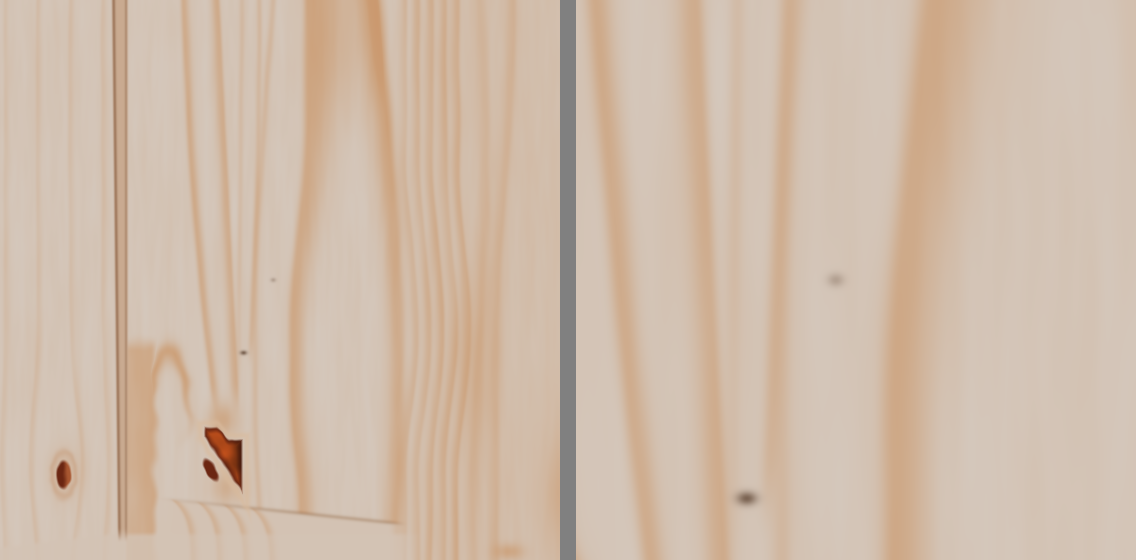
Left, the full canvas; right, a detail of the centre.
Give the GLSL for this texture, as a Shadertoy shader.

```glsl
// Pale pine boards: a narrow plank, a seam and a wide plank with amber grain,
// two knots, a resin stain and a rail at the bottom. Features add to one
// stain amount, which a cream-to-amber ramp turns into colour.

vec2 gradientAt(vec2 cell) {
    vec2 h = vec2(dot(cell, vec2(127.1, 311.7)), dot(cell, vec2(269.5, 183.3)));
    return fract(sin(h) * 43758.5) * 2.0 - 1.0;
}

float noise(vec2 p) {
    vec2 i = floor(p), f = fract(p), u = f * f * (3.0 - 2.0 * f), e = vec2(1, 0);
    float low = mix(dot(gradientAt(i), f), dot(gradientAt(i + e), f - e), u.x);
    float high = mix(dot(gradientAt(i + e.yx), f - e.yx), dot(gradientAt(i + 1.0), f - 1.0), u.x);
    return mix(low, high, u.y);
}

float bell(float x, float w) { return exp(-x * x / (w * w)); }

// Growth ring: crisp on its negative side, soft on the other
float ring(float x, float crisp, float soft) { return bell(x, x < 0.0 ? crisp : soft); }

float blob(vec2 p, float x, float y, float rx, float ry) {
    return bell(length((p - vec2(x, y)) / vec2(rx, ry)), 1.0);
}

float leftPlank(vec2 p) {
    float s = 0.4 * blob(p, 0.113, 0.153, 0.028, 0.04);
    for (int i = 0; i < 4; i++) {
        float away = 0.058 * float(i) - 0.103;
        float bow = sign(away) * 0.025 * exp(-12.0 * abs(away)) * bell(p.y - 0.18, 0.13);
        s += 0.22 * ring(p.x - 0.113 - away - bow, 0.004, 0.007);
    }
    return s;
}

float widePlank(vec2 p) {
    float x = p.x, d = 1.0 - p.y;
    // Two strong rings above the large knot, faint ones beside them
    float s = ring(x - 0.328 - 0.03 * d - 0.065 * d * d, 0.006, 0.009);
    s = 0.62 * (s + ring(0.388 + 0.049 * d - x, 0.005, 0.011)) * smoothstep(0.75, 0.68, d);
    s += 0.28 * bell(x - 0.432 + 0.008 * d, 0.005) * smoothstep(0.8, 0.4, d);
    s += 0.33 * bell(x - 0.463 + 0.04 * d * d, 0.005) * smoothstep(0.66, 0.6, d);
    s += 0.33 * bell(x - 0.488 + 0.032 * sin(2.5 * d), 0.006);
    // Broad amber bands round the pale centre
    float left = 0.551 - 0.028 * smoothstep(0.2, 0.62, d) + 0.016 * smoothstep(0.68, 0.9, d);
    float right = 0.67 + 0.042 * sin(2.35 * d), high = smoothstep(0.65, 0.0, d);
    s += 0.7 * ring(x - left, 0.009, 0.02 + 0.03 * high);
    s += (0.6 + 0.35 * high) * ring(right - x, 0.012, 0.02 + 0.008 * high);
    s += 0.3 * bell(x - 0.61, 0.06) * smoothstep(0.3, 0.06, d);
    // Close wavy rings
    float bow = 0.02 * smoothstep(0.3, 0.58, d) - 0.022 * smoothstep(0.6, 0.85, d);
    for (int i = 0; i < 5; i++) {
        float k = float(i), c = 0.724 + 0.0235 * k + bow + 0.004 * noise(vec2(k * 3.7, d * 5.0));
        s += (0.4 + 0.25 * noise(vec2(k * 5.3 + 0.4, d * 3.0))) * ring(c - x, 0.0045, 0.01);
    }
    // Outer bands and warm sapwood
    s += 0.26 * bell(x - 0.856 - 0.012 * sin(d * 5.0), 0.011);
    s += 0.33 * ring(0.916 - 0.03 * smoothstep(0.0, 0.65, d) - x, 0.007, 0.014);
    s += 0.17 * smoothstep(0.68, 0.8, x) + 0.25 * blob(p, 0.85, 0.36, 0.04, 0.17);
    s += 0.4 * blob(p, 1.0, 0.12, 0.03, 0.12) + 0.6 * blob(p, 0.91, 0.015, 0.025, 0.014);
    // Halo of the large knot
    return s + 0.7 * blob(p, 0.398, 0.25, 0.026, 0.03) + 0.5 * blob(p, 0.405, 0.13, 0.03, 0.03);
}

// Resin column with a ragged arch
float resin(vec2 p) {
    vec2 q = p + 0.014 * vec2(noise(p * 22.0), noise(p * 25.0 + 9.0));
    float column = smoothstep(0.286, 0.268, q.x) * smoothstep(0.405, 0.375, q.y);
    column *= 0.75 + 0.6 * noise(q * vec2(16, 7));
    float r = length((q - vec2(0.303, 0.27)) / vec2(0.033, 0.098));
    float arch = bell(r - 1.0, 0.22) * smoothstep(0.19, 0.34, q.y);
    return 0.85 * max(column, arch) * smoothstep(0.222, 0.229, p.x);
}

void mainImage(out vec4 fragColor, in vec2 fragCoord) {
    vec2 p = fragCoord / iResolution.xy;
    vec2 q = p + vec2(0.003 * noise(p * vec2(5, 7)), 0);
    float seam = 0.212 - 0.011 * p.y;
    float stain = mix(leftPlank(q), widePlank(q), smoothstep(seam, seam + 0.012, p.x)) + resin(p);
    stain += 0.07 + 0.13 * noise(p * vec2(45, 4)) + 0.08 * noise(p * vec2(110, 12));

    // Rail: cap with bent grain above a pale strip
    float depth = 0.14 - 0.105 * p.x - p.y;
    float span = smoothstep(0.27, 0.32, p.x) * smoothstep(0.73, 0.69, p.x);
    float bent = 0.12;
    for (int i = 0; i < 4; i++) {
        float c = 0.345 + 0.047 * float(i) - 0.035 * exp(-40.0 * max(depth, 0.0));
        bent += 0.4 * ring(p.x - c, 0.005, 0.009);
    }
    stain = mix(stain, bent, span * smoothstep(-0.004, 0.004, depth));
    float strip = smoothstep(0.052, 0.04, p.y - 0.12 * min(p.x - 0.2, 0.0)) * smoothstep(0.76, 0.7, p.x);
    stain = mix(stain, 0.07 + 0.25 * bent, 0.8 * strip);

    // Cream to amber ramp
    vec3 wood = mix(vec3(0.832, 0.78, 0.733), vec3(0.8, 0.625, 0.47), clamp(stain, 0.0, 1.0));
    wood = mix(wood, vec3(0.78, 0.52, 0.33), clamp(stain - 0.9, 0.0, 1.0));
    wood *= 1.0 - vec3(0.1, 0.15, 0.2) * bell(depth, 0.004) * span * smoothstep(0.2, 0.56, p.x);

    // Seam groove
    float above = smoothstep(0.03, 0.06, p.y);
    float groove = smoothstep(seam - 0.003, seam + 0.002, p.x) * smoothstep(0.231, 0.225, p.x);
    wood = mix(wood, vec3(0.78, 0.65, 0.54), 0.85 * groove * above);
    float lines = bell(p.x - seam - 0.002, 0.003) + 0.6 * bell(p.x - 0.225, 0.0025);
    wood = mix(wood, vec3(0.57, 0.41, 0.3), 0.7 * lines * above);

    // Large wedge knot with a crack beside it
    vec2 k = p + 0.004 * vec2(noise(p * 60.0), noise(p * 60.0 + 5.0));
    float top = k.y - 0.236 + 0.022 * smoothstep(0.385, 0.412, k.x);
    float slope = dot(vec2(0.367, 0.22) - k, vec2(0.832, 0.555));
    float wedge = max(max(top, slope), max(p.x - 0.432, 0.366 - k.x));
    wood = mix(wood, vec3(0.85, 0.73, 0.61), 0.6 * bell(wedge - 0.009, 0.006));
    vec3 dark = vec3(0.42, 0.15, 0.07);
    vec3 heart = mix(vec3(0.7, 0.29, 0.1), dark, smoothstep(-0.012, 0.0, wedge));
    heart *= 1.0 - 0.45 * blob(p, 0.427, 0.19, 0.012, 0.035) + 0.25 * noise(p * 45.0);
    wood = mix(wood, heart, smoothstep(0.003, -0.003, wedge));
    vec2 crack = mat2(0.85, -0.5, 0.5, 0.85) * (k - vec2(0.376, 0.161)) / vec2(0.009, 0.021);
    wood = mix(wood, dark, smoothstep(1.25, 0.75, length(crack)));

    // Small knot and specks
    float pip = length((k - vec2(0.114, 0.153)) / vec2(0.014, 0.026));
    wood = mix(wood, vec3(0.79, 0.64, 0.52), 0.6 * bell(pip - 1.5, 0.3));
    vec3 core = mix(dark, vec3(0.66, 0.34, 0.19), smoothstep(0.111, 0.122, k.x));
    wood = mix(wood, core, smoothstep(1.1, 0.75, pip));
    float specks = 0.8 * blob(p, 0.435, 0.37, 0.006, 0.004) + 0.3 * blob(p, 0.488, 0.5, 0.005, 0.004);
    fragColor = vec4(mix(wood, vec3(0.4, 0.3, 0.23), specks), 1.0);
}
```
